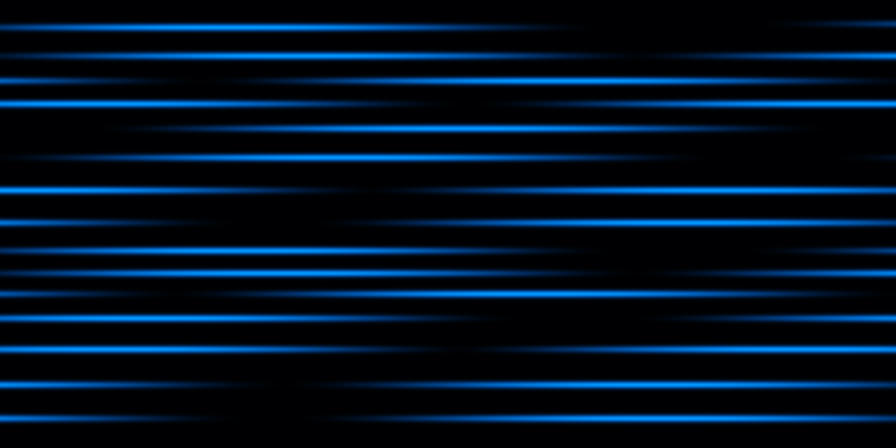
Reproduce this background procedurally as a WebGL 2 fragment shader.

```glsl
#version 300 es
precision highp float;

uniform vec2 u_resolution;
out vec4 fragColor;

float hash(vec2 p) {
    return fract(sin(dot(p, vec2(12.9898, 78.233))) * 43758.5453);
}

// Height of a row below the top edge; the gaps swell and shrink down the canvas
float rowDepth(float row) {
    return 0.054 + 0.0614 * row - (0.009 + 0.0009 * row) * cos(0.92 * row - 3.77);
}

// Soft streak: thin across, long fade towards both ends
float streak(vec2 offset) {
    float across = exp(-pow(offset.y / 0.0075, 2.0));
    float along = 1.0 - smoothstep(0.02, 0.42, abs(offset.x));
    return across * along;
}

// Deep blue when faint, azure at full strength
vec3 neonBlue(float light) {
    return vec3(0.0, 0.6 * light, light * (1.42 - 0.42 * light));
}

void main() {
    vec2 uv = gl_FragCoord.xy / u_resolution;
    vec2 position = vec2(uv.x, 1.0 - uv.y);
    float light = 0.0;

    // Fifteen rows, each with its own spacing and sideways shift
    for (float row = 0.0; row < 15.0; row++) {
        float shift = hash(vec2(row, 1.0));
        float spacing = mix(0.74, 1.0, hash(vec2(row, 2.0)));
        float depth = rowDepth(row);

        for (float column = -1.0; column < 2.0; column++) {
            // A few streaks sit slightly off their row
            float drift = 0.008 * step(0.9, hash(vec2(row, column + 7.0)));
            vec2 centre = vec2((column + shift) * spacing, depth - drift);
            light = max(light, streak(position - centre));
        }
    }

    vec3 nearBlack = vec3(0.0, 0.0, 0.008);
    fragColor = vec4(max(nearBlack, neonBlue(light)), 1.0);
}
```
